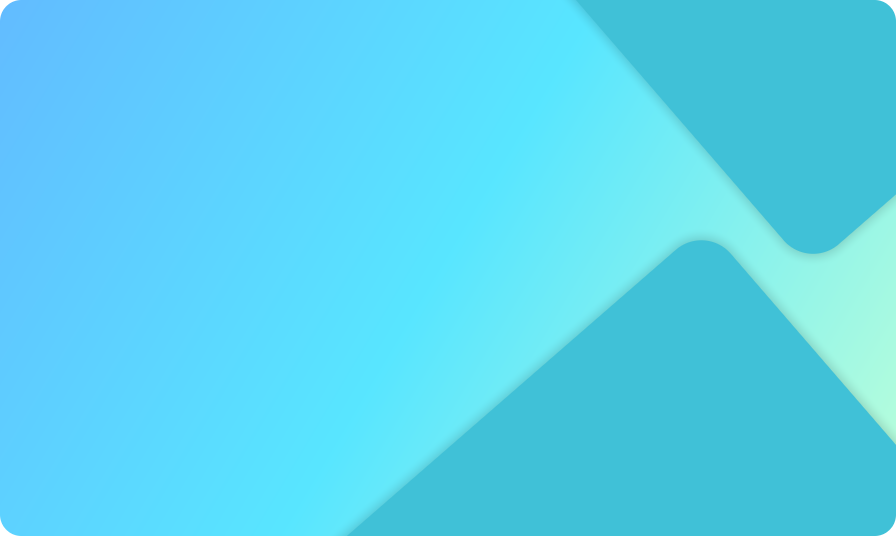
This background is drawn by a Shadertoy shader. Its source:

```glsl
// A diagonal blue-cyan-mint gradient on a card with rounded corners,
// crossed by two soft-shadowed teal panels that point at each other.
// Panels are rounded quadrants given by distance functions.

// Lengths are in canvas heights
const vec2 CANVAS = vec2(1.677, 1.0);
const float CARD_RADIUS = 0.040;

const vec3 BLUE = vec3(0.385, 0.735, 1.0);
const vec3 CYAN = vec3(0.345, 0.900, 1.0);
const vec3 MINT = vec3(0.740, 1.000, 0.850);
const vec3 TEAL = vec3(0.250, 0.757, 0.843);
const vec3 PAGE = vec3(1.0);
const float CYAN_STOP = 0.494;

const float PANEL_TILT = 0.7144;
const float PANEL_RADIUS = 0.073;
const vec2 LOWER_TIP = vec2(1.320, 0.5817);
const vec2 UPPER_TIP = vec2(1.5146, 0.4965);

const float SHADOW_REACH = 0.024;
const float SHADOW_STRENGTH = 0.22;

// Distance to the quadrant x < 0, y < 0 with a rounded tip
float roundedQuadrant(vec2 p, float radius) {
    vec2 q = p + radius;
    return min(max(q.x, q.y), 0.0) + length(max(q, 0.0)) - radius;
}

// Tilted panel; facing is 1 for a tip that points up, -1 for down
float panelDistance(vec2 p, vec2 tip, float facing) {
    float c = cos(PANEL_TILT);
    float s = sin(PANEL_TILT);
    vec2 local = (p - tip) * facing;
    vec2 alongNormals = vec2(dot(local, vec2(c, s)), dot(local, vec2(-s, c)));
    return roundedQuadrant(alongNormals, PANEL_RADIUS);
}

// Three-stop gradient from the upper left to the lower right corner
vec3 diagonalGradient(vec2 p) {
    float t = dot(vec2(p.x, CANVAS.y - p.y), CANVAS) / dot(CANVAS, CANVAS);
    vec3 nearHalf = mix(BLUE, CYAN, clamp(t / CYAN_STOP, 0.0, 1.0));
    float farPart = clamp((t - CYAN_STOP) / (1.0 - CYAN_STOP), 0.0, 1.0);
    return mix(nearHalf, MINT, farPart);
}

// Antialiased coverage of a shape
float coverage(float d, float pixel) {
    return clamp(0.5 - d / pixel, 0.0, 1.0);
}

vec3 addPanel(vec3 color, float d, float pixel) {
    float shadow = 1.0 - smoothstep(-SHADOW_REACH, SHADOW_REACH, d);
    color *= 1.0 - SHADOW_STRENGTH * shadow;
    return mix(color, TEAL, coverage(d, pixel));
}

void mainImage(out vec4 fragColor, in vec2 fragCoord) {
    vec2 p = fragCoord / iResolution.xy * CANVAS;
    float pixel = CANVAS.y / iResolution.y;

    // Gradient and panels
    vec3 color = diagonalGradient(p);
    color = addPanel(color, panelDistance(p, UPPER_TIP, -1.0), pixel);
    color = addPanel(color, panelDistance(p, LOWER_TIP, 1.0), pixel);

    // Rounded card corners
    vec2 edge = abs(p - 0.5 * CANVAS) - 0.5 * CANVAS;
    float card = roundedQuadrant(edge, CARD_RADIUS);
    color = mix(PAGE, color, coverage(card, pixel));

    fragColor = vec4(color, 1.0);
}
```
